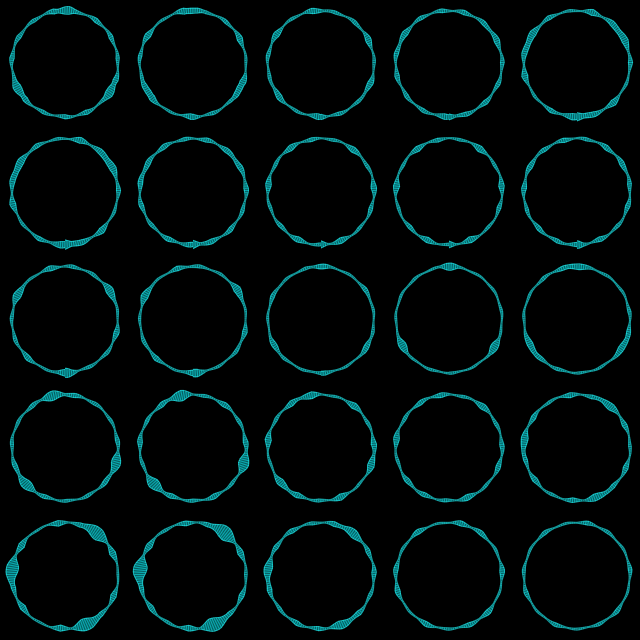
Give the GLSL for this pattern, as a Shadertoy shader.

```glsl
// A 5 by 5 grid of thin cyan rings, each a ribbon of two outlines joined by radial hatching.
// The ribbon swells in three-fold symmetric bulges and small lobes that evolve from cell
// to cell in reading order, using timed pulses and layered sines.

const float TAU = 6.2831853;
const float GRID = 5.0;              // cells across and down
const float RADIUS = 0.415;          // all lengths are in cells
const vec2 CENTER = vec2(0.507, 0.503);
const float SPOKES = 150.0;          // hatch lines, also the outline vertices
const float LOBES = 5.0;             // small lobes in each third
const float MIN_HALF = 0.0025;       // half thickness at the narrowest
const float LOBE_HEIGHT = 0.021;
const float WOBBLE = 0.0026;
const float EDGE_HALF = 0.0052;
const float HATCH_HALF = 0.0046;
const float PULSE_SPAN = 1.45;       // lifetime of a bulge, in cells
const float SEAM_HEIGHT = 0.017;
const vec3 HATCH_COLOR = vec3(0.04, 0.66, 0.68);
const vec3 EDGE_COLOR = vec3(0.10, 0.80, 0.81);
const float FILL = 0.55;

// Each bulge: step of its peak, angle in its third, half thickness, angular reach (degrees)
const int PULSES = 6;
const vec4 BULGES[PULSES] = vec4[](
    vec4( 0.0, 58.0, 0.025, 11.0),
    vec4( 4.6,  6.0, 0.016, 30.0),
    vec4(10.3,  0.0, 0.012, 17.0),
    vec4(13.1, 60.0, 0.022, 11.0),
    vec4(15.5, 74.0, 0.029, 15.0),
    vec4(20.6, 24.0, 0.047, 19.0));

// Half thickness at an angle measured counterclockwise from the bottom
float halfThickness(float angle, float step_) {
    float third = fract(angle * 3.0 / TAU);

    // Small pointed lobes with slowly changing heights, calmer midway and at the end
    float slot = third * LOBES + 0.2 * sin(step_ * 0.4);
    float id = mod(floor(slot + 0.5), LOBES);
    float lobe = max(0.0, 1.0 - 2.2 * abs(fract(slot + 0.5) - 0.5));
    float height = 0.58 + 0.27 * sin(step_ * 0.7 + id * 2.4)
                        + 0.15 * sin(step_ * 1.3 + id * 4.1);
    float calm = (step_ - 12.8) / 1.9;
    height *= 1.0 - 0.6 * exp(-calm * calm) - 0.3 * smoothstep(22.5, 24.0, step_);
    float thickness = MIN_HALF + LOBE_HEIGHT * height * lobe;

    // Large bulges that rise and fade
    for (int i = 0; i < PULSES; i++) {
        vec4 b = BULGES[i];
        float away = abs(fract(third - b.y / 120.0 + 0.5) - 0.5) * 120.0;
        float age = (step_ - b.x) / PULSE_SPAN;
        thickness += b.z * exp(-age * age) * (1.0 - smoothstep(1.0, b.w, away));
    }

    // Small seam at the bottom, pointing one way
    float seamAge = (step_ - 7.0) / 4.0;
    thickness += SEAM_HEIGHT * exp(-seamAge * seamAge) * max(0.0, 1.0 - angle / 0.12);
    return thickness;
}

// Inner and outer radius of the ribbon at one vertex
vec2 ribbon(float vertex, float step_) {
    float angle = vertex * TAU / SPOKES;
    float thickness = halfThickness(angle, step_);
    float middle = RADIUS + WOBBLE * sin(15.0 * angle + step_ * 0.6)
                          + 0.5 * WOBBLE * sin(6.0 * angle - step_ * 0.4);
    return middle + thickness * vec2(-1.0, 1.0);
}

float coverage(float dist, float pixel) {
    return clamp(0.5 - dist / pixel, 0.0, 1.0);
}

void mainImage(out vec4 fragColor, in vec2 fragCoord) {
    vec2 grid = fragCoord / iResolution.xy * GRID;
    float pixel = GRID / min(iResolution.x, iResolution.y);
    vec2 cell = floor(grid);
    float step_ = (GRID - 1.0 - cell.y) * GRID + cell.x;

    // Polar position, with angle zero at the bottom
    vec2 p = fract(grid) - CENTER;
    float r = length(p);
    float vertex = fract(atan(p.x, -p.y) / TAU) * SPOKES;
    float along = fract(vertex);

    // Straight outline segments between neighbouring vertices
    vec2 start = ribbon(floor(vertex), step_);
    vec2 end = ribbon(floor(vertex) + 1.0, step_);
    vec2 bounds = mix(start, end, along);
    float spacing = TAU * RADIUS / SPOKES;
    vec2 slope = (end - start) / spacing;
    vec2 edgeDist = abs(r - bounds) / sqrt(1.0 + slope * slope);

    // Outlines, hatching and dim fill
    float edge = coverage(min(edgeDist.x, edgeDist.y) - EDGE_HALF, pixel);
    float inside = coverage(max(bounds.x - r, r - bounds.y), pixel);
    float spokeDist = min(along, 1.0 - along) * spacing * r / RADIUS;
    float hatch = coverage(spokeDist - HATCH_HALF, pixel);

    vec3 color = HATCH_COLOR * inside * mix(FILL, 1.0, hatch);
    float glow = mix(0.82, 1.0, smoothstep(0.01, 0.03, bounds.y - bounds.x));
    glow *= mix(0.85, 1.0, hatch);
    color = max(color, EDGE_COLOR * edge * glow);
    fragColor = vec4(color, 1.0);
}
```
